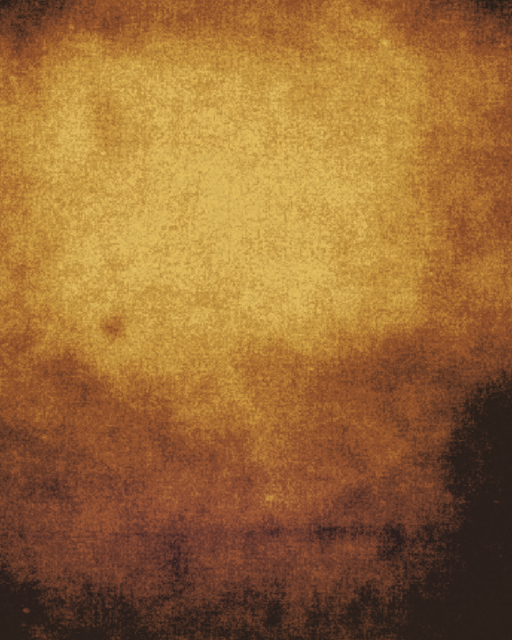
Reproduce this texture procedurally as a WebGL 2 fragment shader.

```glsl
#version 300 es
precision highp float;
// Weathered golden parchment with rust stains, woven grain and a dark lower edge.
uniform vec2 u_resolution;
out vec4 fragColor;

const vec3 UMBER = vec3(0.17, 0.125, 0.10);
const vec3 BROWN = vec3(0.43, 0.245, 0.155);
const vec3 RUST  = vec3(0.57, 0.32, 0.165);
const vec3 AMBER = vec3(0.68, 0.44, 0.19);
const vec3 OCHRE = vec3(0.76, 0.57, 0.24);
const vec3 GOLD  = vec3(0.85, 0.70, 0.35);

float hash(vec2 p) {
  vec3 q = fract(vec3(p.xyx) * 0.1031);
  q += dot(q, q.yzx + 33.33);
  return fract((q.x + q.y) * q.z);
}

float noise(vec2 p) {
  vec2 cell = floor(p), f = fract(p);
  f = f * f * (3.0 - 2.0 * f);
  float low = mix(hash(cell), hash(cell + vec2(1, 0)), f.x);
  float high = mix(hash(cell + vec2(0, 1)), hash(cell + vec2(1, 1)), f.x);
  return mix(low, high, f.y);
}

float fbm(vec2 p) {
  float sum = 0.0, amp = 0.5;
  for (int i = 0; i < 6; i++) {
    sum += amp * noise(p);
    p = mat2(1.6, 1.2, -1.2, 1.6) * p + 17.3;
    amp *= 0.56;
  }
  return sum / 1.1;
}

// Soft elliptical spot, 1 at its centre
float blob(vec2 uv, vec2 centre, vec2 radius) {
  vec2 d = (uv - centre) / radius;
  return exp(-dot(d, d));
}

// Broad light: vertical falloff, then darker sides and corners
float lighting(vec2 uv) {
  float t = mix(0.06, 0.42, smoothstep(-0.02, 0.25, uv.y));
  t += 0.40 * smoothstep(0.22, 0.58, uv.y);
  t += 0.13 * blob(uv, vec2(0.49, 0.70), vec2(0.30, 0.23));
  t -= 0.32 * smoothstep(0.87, 1.02, uv.y);
  t -= 0.26 * smoothstep(0.70, 1.02, uv.x);
  t -= 0.17 * smoothstep(0.20, -0.02, uv.x);
  t -= 0.20 * blob(uv, vec2(0.0, 1.0), vec2(0.20, 0.16));
  t -= 0.14 * blob(uv, vec2(1.0, 1.0), vec2(0.28, 0.20));
  t -= 0.24 * blob(uv, vec2(1.02, 0.30), vec2(0.17, 0.20));
  return t;
}

// Rust patches, negative where the surface is stained
float stains(vec2 uv) {
  float s = 0.20 * blob(uv, vec2(0.70, 0.42), vec2(0.20, 0.055));
  s += 0.18 * blob(uv, vec2(0.13, 0.39), vec2(0.10, 0.035));
  s += 0.13 * blob(uv, vec2(0.88, 0.66), vec2(0.06, 0.10));
  s += 0.14 * blob(uv, vec2(0.21, 0.78), vec2(0.03, 0.06));
  s += 0.28 * blob(uv, vec2(0.223, 0.485), vec2(0.022, 0.017));
  s += 0.20 * blob(uv, vec2(0.11, 0.25), vec2(0.035, 0.016));
  s += 0.09 * blob(uv, vec2(0.55, 0.167), vec2(0.45, 0.012));
  return -s;
}

// Pale chips scattered on a jittered grid
float flecks(vec2 p, float scale) {
  vec2 cell = floor(p * scale);
  vec2 centre = 0.2 + 0.6 * vec2(hash(cell + 3.1), hash(cell + 8.7));
  float size = mix(0.03, 0.09, hash(cell + 5.3));
  float d = length((fract(p * scale) - centre) * vec2(0.8, 1.2));
  return step(0.82, hash(cell + 1.9)) * smoothstep(size, size * 0.3, d);
}

vec3 ramp(float t) {
  vec3 c = mix(UMBER, BROWN, smoothstep(0.02, 0.30, t));
  c = mix(c, RUST, smoothstep(0.26, 0.46, t));
  c = mix(c, AMBER, smoothstep(0.44, 0.64, t));
  c = mix(c, OCHRE, smoothstep(0.60, 0.80, t));
  return mix(c, GOLD, smoothstep(0.76, 1.0, t));
}

void main() {
  vec2 uv = gl_FragCoord.xy / u_resolution;
  vec2 p = uv * vec2(0.8, 1.0);

  // Ragged outlines for the light and stains
  vec2 warp = vec2(fbm(p * 9.0), fbm(p * 9.0 + 40.0)) - 0.5;
  float tone = lighting(uv + 0.10 * warp) + stains(uv + 0.05 * warp);

  // Mottling, fine wear and woven threads
  float cloud = fbm(p * vec2(5.0, 7.0) + 3.0) - 0.5;
  float wear = fbm(p * 28.0 + 9.0) - 0.5;
  float grain = noise(p * 260.0) + noise(p * 430.0 + 70.0) - 1.0;
  float weave = noise(p * vec2(35.0, 330.0)) + noise(p * vec2(330.0, 28.0)) - 1.0;
  float edge = 1.0 - blob(uv, vec2(0.47, 0.68), vec2(0.36, 0.26));
  tone += cloud * mix(0.16, 0.38, edge) + wear * mix(0.16, 0.34, edge);
  tone += 0.11 * grain + 0.06 * weave;
  tone += 0.07 * blob(uv, vec2(0.43, 0.71), vec2(0.045, 0.03));
  tone += 0.16 * flecks(p, 11.0);

  // Rosy cast over the lower third
  vec3 color = ramp(tone);
  float rosy = blob(uv, vec2(0.40, 0.18), vec2(0.42, 0.12));
  color += rosy * vec3(0.0, -0.01, 0.035);
  color *= 1.0 + 0.07 * grain;
  fragColor = vec4(clamp(color, 0.0, 1.0), 1.0);
}
```
